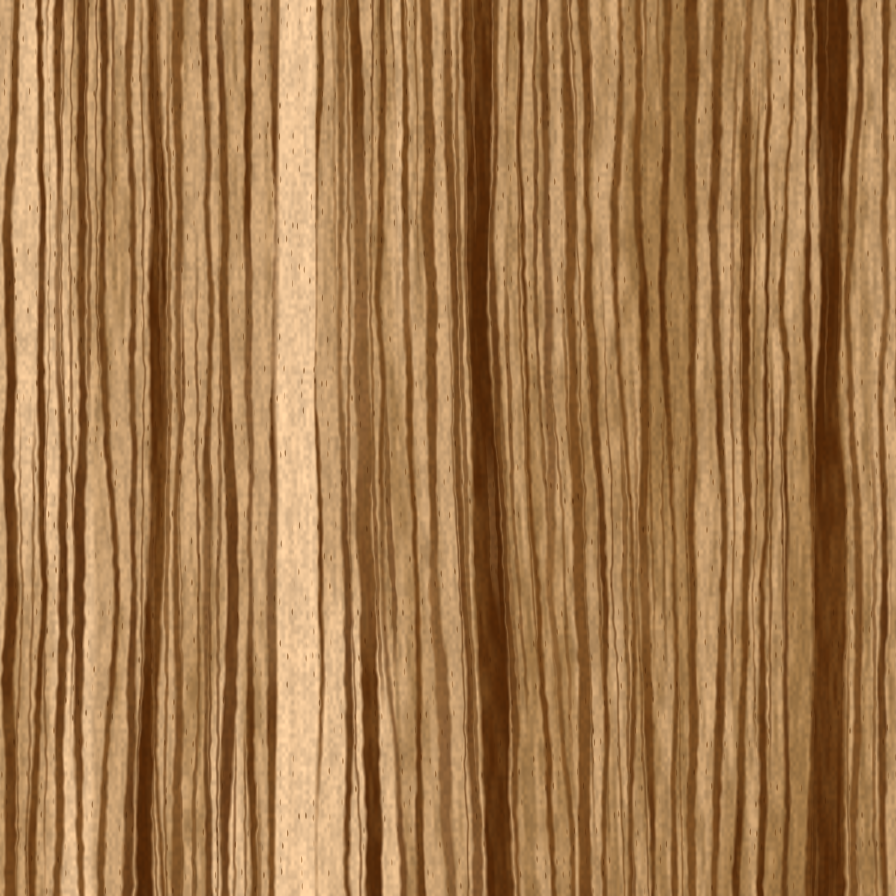
Give the GLSL for this texture, as a three.js fragment shader.

```glsl
// Zebrawood veneer: dark wavering stripes run up a tan ground with a pale streak.
// Each stripe is a jittered cell whose centre, width and depth drift with height;
// broad heartwood bands, thin lines, fibre noise and short pores are laid over it.

#define STRIPE_COUNT 38.0
#define LINE_COUNT 68.0
#define STRIPE_WIDTH 0.175
#define BAND_WIDTH 0.0155
#define PALE_CENTRE 0.328
#define PALE_WIDTH 0.021
#define PORE_DEPTH 0.6
#define CREAM vec3(0.94, 0.78, 0.60)
#define TAN vec3(0.79, 0.63, 0.45)
#define OCHRE vec3(0.62, 0.46, 0.27)
#define BROWN vec3(0.45, 0.275, 0.11)
#define UMBER vec3(0.31, 0.15, 0.03)

varying vec2 vUv;

float hash(vec2 p) {
  vec3 q = fract(p.xyx * 0.1031);
  q += dot(q, q.yzx + 33.33);
  return fract((q.x + q.y) * q.z);
}

float noise(vec2 p) {
  vec2 i = floor(p);
  vec2 f = fract(p);
  f = f * f * (3.0 - 2.0 * f);
  float low = mix(hash(i), hash(i + vec2(1.0, 0.0)), f.x);
  float high = mix(hash(i + vec2(0.0, 1.0)), hash(i + vec2(1.0, 1.0)), f.x);
  return mix(low, high, f.y);
}

// Bend the growth lines: slow sway, small ripples and a lean right of centre.
float bendGrain(vec2 p) {
  float lean = smoothstep(0.3, 0.55, p.x) * (1.0 - smoothstep(0.6, 0.85, p.x));
  float sway = noise(vec2(p.x * 5.0, p.y * 1.6 + 3.0)) - 0.5;
  float ripple = noise(vec2(p.x * 24.0, p.y * 9.0 + 40.0)) - 0.5;
  return p.x + 0.036 * (p.y - 0.5) * lean + 0.014 * sway + 0.004 * ripple;
}

// Wandering stripes, one per cell; neighbours may touch and fork.
float stripes(float x, float y, float count, float width, float soft, float seed) {
  float cell = floor(x * count);
  float ink = 0.0;
  for (int k = -1; k <= 1; k++) {
    float id = cell + float(k);
    float row = id * 7.0 + seed;
    float wander = 0.5 * (noise(vec2(row, y * 3.0)) - 0.5)
                 + 0.16 * (noise(vec2(row + 1.0, y * 12.0)) - 0.5);
    float centre = id + 0.5 + 0.3 * (hash(vec2(id, seed)) - 0.5) + wander;
    float size = hash(vec2(id, seed + 5.0));
    float halfWidth = width * (0.65 + size * size * 0.75)
                    * (0.6 + 0.8 * noise(vec2(row + 2.0, y * 5.0)));
    float depth = mix(0.85, 1.0, hash(vec2(id, seed + 9.0)))
                * mix(0.65, 1.0, smoothstep(0.05, 0.3, noise(vec2(row + 3.0, y * 3.0))));
    float d = abs(x * count - centre);
    ink = max(ink, depth * (1.0 - smoothstep(halfWidth - soft, halfWidth + soft, d)));
  }
  return ink;
}

// Three broad dark bands, split lengthwise by lighter fibres.
float heartBands(float x, float y) {
  float ink = 0.0;
  float split = smoothstep(0.12, 0.4, noise(vec2(x * 190.0, y * 5.0)));
  for (int k = 0; k < 3; k++) {
    float id = float(k);
    float centre = 0.165 + 0.38 * id + 0.014 * (noise(vec2(id * 5.0, y * 2.2)) - 0.5);
    float halfWidth = BAND_WIDTH * (0.6 + 0.7 * noise(vec2(id * 5.0 + 2.0, y * 3.0)))
                    * (id < 0.5 ? 0.5 : 1.0);
    float edge = 1.0 - smoothstep(halfWidth - 0.003, halfWidth + 0.003, abs(x - centre));
    ink = max(ink, edge * mix(0.75, 1.0, split));
  }
  return ink;
}

// Sparse thin upright flecks of varied strength on a jittered grid.
float pores(vec2 p) {
  vec2 grid = p * vec2(140.0, 62.0);
  vec2 id = floor(grid);
  vec2 shift = vec2(hash(id + 11.0), hash(id + 27.0)) - 0.5;
  vec2 d = (fract(grid) - 0.5 - 0.4 * shift) / vec2(0.17, 0.29);
  float strength = smoothstep(0.72, 1.0, hash(id + 53.0));
  return strength * (1.0 - smoothstep(0.3, 1.1, length(d)));
}

void main() {
  float y = vUv.y;
  float x = bendGrain(vUv);

  // Ground wood: broad tone, glow beside the pale streak, fibres
  float fibre = noise(vec2(x * 220.0, y * 26.0));
  float glow = exp(-abs(x - PALE_CENTRE - 0.02) * 12.0);
  float tone = 0.36 * noise(vec2(x * 12.0, y * 1.3)) + 0.32 * noise(vec2(x * 70.0, y * 4.0))
             + 0.23 * fibre + 0.12 * (0.5 - vUv.x) + 0.2 * glow;
  vec3 wood = mix(OCHRE, TAN, smoothstep(0.22, 0.72, tone));

  // Pale sapwood: one main streak and a few lesser ones
  float edgeDrift = 0.012 * (noise(vec2(x * 60.0, y * 3.0 + 8.0)) - 0.5);
  float streak = 1.0 - smoothstep(PALE_WIDTH - 0.003, PALE_WIDTH + 0.003,
                                  abs(x - PALE_CENTRE) + edgeDrift);
  float lesser = smoothstep(0.55, 0.75, noise(vec2(x * 24.0, y * 1.3 + 17.0)))
               * (1.0 - smoothstep(0.4, 0.52, vUv.x));
  wood = mix(wood, CREAM, max(streak * 0.97, lesser * 0.75));

  // Dark figure with fibre-roughened edges
  float rough = x + 0.0022 * (noise(vec2(x * 150.0, y * 75.0)) - 0.5);
  float bold = stripes(rough, y, STRIPE_COUNT, STRIPE_WIDTH, 0.09, 100.0);
  float thin = 0.7 * stripes(rough, y, LINE_COUNT, 0.11, 0.1, 600.0)
             * smoothstep(0.45, 0.65, noise(vec2(x * 30.0, y * 2.5 + 60.0)));
  float band = heartBands(rough, y);
  float ink = max(max(bold, thin) * (1.0 - 0.95 * streak), band);
  float depth = 0.55 * noise(vec2(x * 34.0, y * 3.0 + 5.0)) + 0.4 * fibre + 0.22 * band;
  vec3 color = mix(wood, mix(BROWN, UMBER, smoothstep(0.3, 0.85, depth)), ink);

  // Pores and fine speckle
  color = mix(color, mix(BROWN, UMBER, ink), PORE_DEPTH * pores(vec2(x, y)));
  float speckle = noise(vUv * vec2(300.0, 190.0)) - 0.5;
  color *= 1.0 + 0.14 * speckle + 0.1 * (fibre - 0.5);

  gl_FragColor = vec4(clamp(color, 0.0, 1.0), 1.0);
}
```
